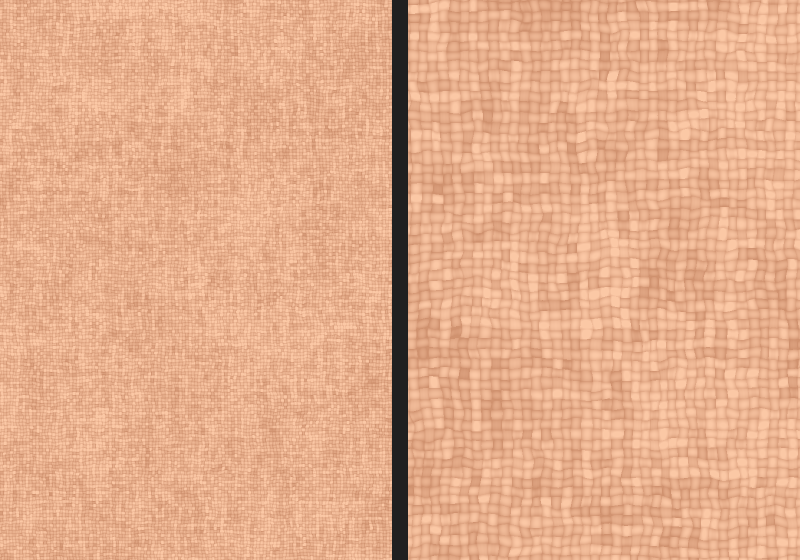
Left, the full canvas; right, a detail of the centre.
A WebGL 2 fragment shader for this texture:

```glsl
#version 300 es
precision highp float;
// Fine peach plain-weave cloth with heathered yarns and soft mottling.

uniform vec2 u_resolution;
out vec4 fragColor;

float hash(vec2 p) {
    vec3 q = fract(p.xyx * vec3(0.1031, 0.1030, 0.0973));
    q += dot(q, q.yzx + 33.33);
    return fract((q.x + q.y) * q.z);
}

float noise(vec2 p) {
    vec2 i = floor(p), f = fract(p);
    f = f * f * (3.0 - 2.0 * f);
    return mix(mix(hash(i), hash(i + vec2(1, 0)), f.x),
               mix(hash(i + vec2(0, 1)), hash(i + vec2(1, 1)), f.x), f.y);
}

// Signed noise centred on zero.
float vary(vec2 p) {
    return noise(p) - 0.5;
}

// Brightness of the cloth, with one unit per yarn.
float cloth(vec2 p) {
    // Hand-spun yarns wander a little from the grid.
    vec2 w = p + 0.7 * vec2(vary(p * 0.13), vary(p * 0.13 + 71.0))
               + 0.45 * vec2(vary(p * 0.6 + 19.0), vary(p * 0.6 + 43.0));
    vec2 id = floor(w), f = fract(w) - 0.5;

    // Alternate crossings put the warp or the weft on top.
    bool warpOnTop = mod(id.x + id.y, 2.0) < 0.5;
    vec2 q = warpOnTop ? f : f.yx;
    float crown = 0.46 - 3.9 * q.x * q.x - 1.7 * q.y * q.y;

    // Uneven dye along each yarn, then at each crossing.
    float warp = vary(vec2(id.x + 200.0, w.y / 5.0));
    float weft = vary(vec2(w.x / 6.0, id.y + 400.0));
    float yarn = warpOnTop ? 0.75 * warp + 0.2 * weft : 0.2 * warp + 0.65 * weft;
    float stitch = 0.75 * (hash(id + 611.0) - 0.5);

    // Deeper flecks between the columns.
    float fleck = step(0.84, hash(id + 907.0)) * smoothstep(0.4, 0.1, abs(f.x));

    // Long warp streaks and cloudy patches.
    float streak = 0.22 * vary(vec2(id.x + 800.0, w.y / 45.0));
    float cloud = 0.3 * vary(p / 14.0 + 31.0) + 0.22 * vary(p / vec2(5.0, 7.0) + 83.0);

    return 0.64 + crown + yarn + stitch - 0.35 * fleck + streak + cloud;
}

void main() {
    // Average four samples to smooth the yarn edges.
    float tone = 0.0;
    for (int i = 0; i < 4; i++) {
        vec2 offset = vec2(i & 1, i >> 1) * 0.5 - 0.25;
        tone += 0.25 * cloth((gl_FragCoord.xy + offset) / u_resolution.y * 170.0);
    }
    tone = clamp(tone, -0.35, 1.35);
    vec3 deepPeach = vec3(0.85, 0.615, 0.48);
    vec3 palePeach = vec3(0.95, 0.74, 0.605);
    fragColor = vec4(mix(deepPeach, palePeach, tone), 1.0);
}
```
